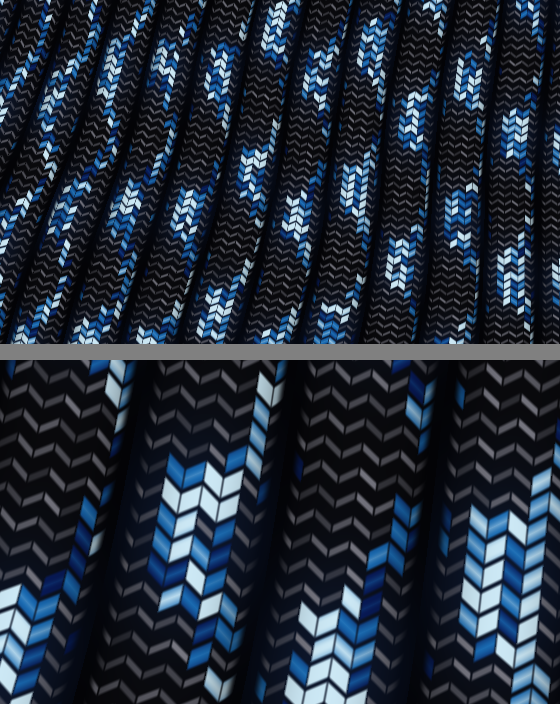
Top, the full canvas; bottom, a detail of the centre.
Write a WebGL 2 fragment shader that draws this texture.

```glsl
#version 300 es
precision highp float;
uniform vec2 u_resolution;
out vec4 outColor;

// Where the light threads cross on each cord, left to right
const float crossing[13] = float[13](
    .10, .27, .29, .38, .39, .38, .09, .37, .04, .235, .36, .20, .17);

float hash(vec2 p) {
    vec3 q = fract(p.xyx * vec3(.1031, .1030, .0973));
    q += dot(q, q.yzx + 33.33);
    return fract((q.x + q.y) * q.z);
}

vec3 threadColor(float tone) {
    vec3 navy = vec3(.03, .10, .34);
    vec3 blue = vec3(.10, .42, .70);
    vec3 ice = vec3(.80, .91, .96);
    vec3 color = mix(navy, blue, smoothstep(0., .42, tone));
    return mix(color, ice, smoothstep(.35, .8, tone));
}

void main() {
    vec2 p = gl_FragCoord.xy / u_resolution.y;

    // Cords fan out: steep lean at the left, nearly upright at the right
    float height = p.y - .5;
    float axis = (p.x - .36 * height) / (1. - .2 * height);
    float lean = .36 - .2 * axis;
    float u = (axis - .18) / .155 + .06 * sin(6. * p.y + 3. * p.x);
    float cord = floor(u);
    float across = u - cord;
    float along = p.y + lean * (across - .5) * .155;

    // Round cross-section with a dark gap on both sides
    float offset = (across - .5) / .44;
    float side = clamp(offset, -1., 1.);
    float roundness = sqrt(1. - side * side);
    float body = 1. - smoothstep(.88, 1.02, abs(offset));
    float shade = .4 + .6 * roundness;

    // Herringbone braid: eight columns of alternating slant
    float w = 4. * (.6 * side + .255 * asin(side));
    float column = floor(w);
    float f = w - column;
    float slant = mod(column, 2.) < .5 ? f : 1. - f;
    float rows = along * 42. + .55 * slant;
    vec2 cell = vec2(column + cord * 8., floor(rows));
    float t = abs(fract(rows) - .5);
    float soft = .06 + 30. / u_resolution.y;
    float ends = smoothstep(0., .4, 4. * f * (1. - f));
    float grain = hash(cell + 71.);

    // Light threads: a dense crossing with two arms drifting right
    float phase = crossing[int(clamp(cord + 3., 0., 12.))];
    float center = mix(.25, .5, smoothstep(0., 2., cord));
    float stitchAcross = .5 + .11 * (column + .5);
    float stitchAlong = (cell.y + .225) / 42.;
    float reach = mod(stitchAlong - phase + .205, .41) - .205;
    float knot = length(vec2((stitchAcross - center) / .27, reach / .078));
    float arm = abs(stitchAcross - center - 2.4 * abs(reach));
    float pick = hash(cell + 13.);
    bool inKnot = knot < 1. && pick > .08;
    bool inArm = arm < .12 && pick > .2;
    bool stray = abs(stitchAcross - .5) > .36 && pick > .86;

    // Black cord with a bluish cast close to each crossing
    float nearby = mod(along - phase + .205, .41) - .205;
    float glow = exp(-pow(length(vec2((across - center) / .5, nearby / .1)), 2.));
    vec3 color = vec3(.012, .012, .022) + .022 * roundness * body;
    color += vec3(.015, .055, .13) * glow;

    if (inKnot || inArm || stray) {
        float tone = .12 + .85 * grain - .5 * t;
        tone += inKnot ? .16 * (1. - knot) + .06 : 0.;
        tone *= stray && !inKnot && !inArm ? .5 : 1.;
        float stitch = (1. - smoothstep(.40 - soft, .40 + soft, t)) * mix(ends, 1., .3);
        color = mix(color, threadColor(tone) * shade, stitch * body);
    } else {
        // Thin worn highlights on the black stitches
        float mark = (1. - smoothstep(.15 - soft, .15 + soft, t)) * ends;
        float wear = (.4 + .6 * grain) * (mod(column, 2.) < .5 ? 1. : .75);
        color = mix(color, vec3(.47, .47, .51) * shade, mark * wear * body);
    }

    outColor = vec4(color, 1.);
}
```
